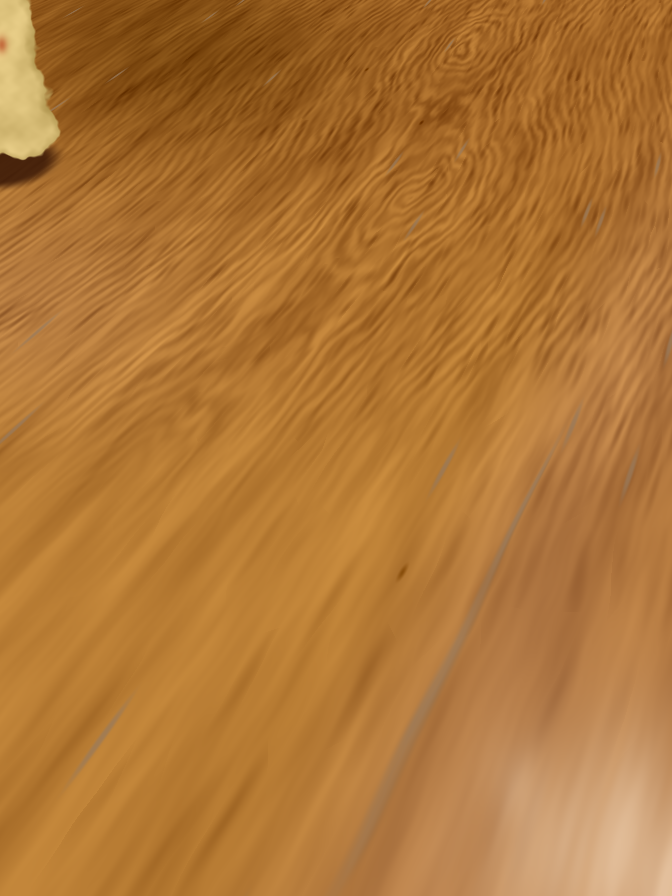
This texture is drawn by a Shadertoy shader. Its source:

```glsl
const vec3 HONEY = vec3(0.720, 0.485, 0.200);
const vec3 AMBER = vec3(0.645, 0.405, 0.155);
const vec3 DEEP_AMBER = vec3(0.475, 0.275, 0.055);
const vec3 ROSY_WOOD = vec3(0.705, 0.480, 0.280);
const vec3 GLARE = vec3(0.890, 0.750, 0.610);
const vec3 SCRATCH_GREY = vec3(0.600, 0.480, 0.360);
const vec3 CREAM = vec3(0.860, 0.755, 0.480);
const vec3 RED_SKIN = vec3(0.720, 0.280, 0.130);
const vec3 SHADOW = vec3(0.240, 0.105, 0.030);
const vec3 GRAIN_TINT = vec3(1.0, 0.92, 0.62);

const vec2 VANISHING_POINT = vec2(1.016, 1.43);
const float BEND = 0.26;
const float RING_COUNT = 54.0;
const float RING_CONTRAST = 0.055;
const float FLECK_CONTRAST = 0.12;
const float BLUR_FLECK_CONTRAST = 0.075;
const float STREAK_CONTRAST = 0.046;
const float SCRATCH_SHARE = 0.10;
const float TAU = 6.2831853;

vec2 hash2(vec2 p) {
    return fract(sin(vec2(dot(p, vec2(127.1, 311.7)), dot(p, vec2(269.5, 183.3)))) * 43758.5);
}

// Layered, rotated sines, roughly -1 to 1
float waves(vec2 p) {
    float sum = 0.0, amp = 0.5;
    for (int i = 0; i < 5; i++) {
        p = mat2(0.8, 0.6, -0.6, 0.8) * p * 1.6 + 1.7;
        sum += amp * sin(p.x + 1.3 * sin(p.y));
        amp *= 0.65;
    }
    return sum;
}

// Cellular noise: offset to the nearest seed, and its random id
vec3 cells(vec2 p) {
    vec2 base = floor(p);
    vec3 nearest = vec3(9.0);
    for (int j = -1; j <= 1; j++)
    for (int i = -1; i <= 1; i++) {
        vec2 cell = base + vec2(i, j);
        vec2 offset = cell + 0.15 + 0.7 * hash2(cell) - p;
        if (dot(offset, offset) < dot(nearest.xy, nearest.xy))
            nearest = vec3(offset, hash2(cell + 41.3).x);
    }
    return nearest;
}

// Soft dark flecks of random depth
float flecks(vec2 p) {
    vec3 c = cells(p);
    return c.z * c.z * (1.0 - smoothstep(0.0, 0.6, length(c.xy)));
}

float spot(vec2 p, vec2 centre, vec2 size) {
    vec2 d = (p - centre) / size;
    return exp(-dot(d, d));
}

// Grain brightness on the board, q = (across, along) the planks
float grain(vec2 q, float focus) {
    // Closed rings where the figure's height crosses zero, lines elsewhere
    float across = q.x + 0.87 - 0.045 * cos(5.93 * (q.y - 1.54));
    float figure = exp(-across * across / 0.05);
    across += (0.003 + 0.013 * figure) * waves(q * vec2(15.0, 7.0));
    float height = 0.085 * sin(5.93 * (q.y - 2.07)) + 0.012 * waves(q * vec2(18.0, 9.0));
    float phase = RING_COUNT * sqrt(across * across + height * height * figure);
    phase += 0.2 * waves(q * vec2(60.0, 18.0));
    float strength = 0.6 + 0.3 * figure + 0.5 * waves(q * vec2(22.0, 9.0) + 5.0);
    float tone = RING_CONTRAST * focus * strength * sin(TAU * phase);

    // Fine elongated pores in focus, wide blurred ones below
    vec2 wander = vec2(0.3 * waves(q * 9.0), 0.0);
    tone -= FLECK_CONTRAST * focus * flecks(q * vec2(85.0, 13.0) + wander);
    tone -= BLUR_FLECK_CONTRAST * (1.0 - 0.6 * focus) * flecks(q * vec2(42.0, 9.0) + wander + 7.0);

    // Broad streaks
    tone += STREAK_CONTRAST * waves(q * vec2(26.0, 4.0));
    tone += 0.022 * waves(q * vec2(55.0, 9.0) + 8.0);
    return tone + 0.012;
}

void mainImage(out vec4 fragColor, in vec2 fragCoord) {
    vec2 p = fragCoord / iResolution.y;
    float depth = 1.0 / (VANISHING_POINT.y - p.y);
    float lift = max(p.y - 0.5, 0.0);
    vec2 q = vec2((p.x + BEND * lift * lift - VANISHING_POINT.x) * depth, depth);
    float focus = smoothstep(0.38, 0.72, p.y + 0.12 * p.x);
    focus *= 1.0 - 0.65 * spot(p, vec2(0.10, 1.0), vec2(0.22, 0.16));

    // Light across the board
    vec3 color = mix(HONEY, AMBER, smoothstep(0.62, 0.98, p.y + 0.15 * p.x));
    color = mix(color, ROSY_WOOD, 0.6 * spot(p, vec2(0.02, 0.66), vec2(0.22, 0.13)));
    color = mix(color, DEEP_AMBER, 0.95 * spot(p, vec2(0.20, 0.95), vec2(0.20, 0.12)));
    float rosy = smoothstep(-0.58, -0.36, q.x) * (1.0 - smoothstep(0.5, 1.0, p.y));
    color = mix(color, ROSY_WOOD, 0.95 * rosy);
    color = mix(color, AMBER, 0.4 * spot(p, vec2(0.75, 0.42), vec2(0.12, 0.2)));
    color = mix(color, AMBER, 0.45 * spot(p, vec2(0.36, 0.62), vec2(0.16, 0.09)));
    color += grain(q, focus) * GRAIN_TINT;
    float shine = spot(p, vec2(0.74, 0.02), vec2(0.17, 0.14))
                + 0.28 * spot(p, vec2(0.57, 0.13), vec2(0.03, 0.05));
    color = mix(color, GLARE, clamp(shine * (0.95 + 0.3 * waves(q * vec2(40.0, 6.0))), 0.0, 1.0));

    // Scattered short scratches and a few dark specks
    vec3 nick = cells(q * vec2(16.0, 7.0) + 3.0);
    float mark = 1.0 - smoothstep(0.08, 0.4, length(nick.xy * vec2(5.0, 1.3)));
    color = mix(color, SCRATCH_GREY, 0.75 * mark * step(nick.z, SCRATCH_SHARE));
    float speck = 1.0 - smoothstep(0.0, 0.15, length(nick.xy * vec2(1.8, 1.8)));
    color -= 0.14 * speck * step(0.97, nick.z);

    // Long tapering scratch, blurring towards the viewer
    float side = p.x - 0.372 - 0.49 * p.y - 0.0015 * sin(p.y * 27.0);
    float width = 0.003 + 0.009 * (1.0 - smoothstep(0.12, 0.53, p.y));
    float gash = 1.0 - smoothstep(0.1, 1.2, abs(side) / width);
    gash *= (1.0 - smoothstep(0.47, 0.54, p.y)) * smoothstep(-0.1, 0.22, p.y);
    gash *= 0.85 + 0.25 * waves(vec2(side * 90.0, p.y * 14.0));
    color = mix(color, SCRATCH_GREY, clamp(0.85 * gash, 0.0, 1.0));
    color -= 0.05 * gash * smoothstep(0.0, width, side);

    // Crumbly pale morsel with its shadow
    float shade = length((p - vec2(0.015, 0.812 + 0.2 * p.x)) / vec2(0.055, 0.026));
    color = mix(color, SHADOW, 0.9 * (1.0 - smoothstep(0.6, 1.1, shade)));
    vec2 box = abs(p + vec2(0.22 * (p.y - 0.93), -0.925)) - vec2(0.022, 0.075);
    float edge = length(max(box, 0.0)) - 0.024 + 0.007 * waves(p * 45.0);
    vec3 flesh = CREAM + 0.06 * waves(p * 35.0) - 0.1 * smoothstep(-0.012, 0.0, edge);
    flesh = mix(flesh, RED_SKIN, 0.7 * spot(p, vec2(0.002, 0.95), vec2(0.006, 0.009)));
    color = mix(color, flesh, 1.0 - smoothstep(-0.002, 0.002, edge));

    fragColor = vec4(clamp(color, 0.0, 1.0), 1.0);
}
```
